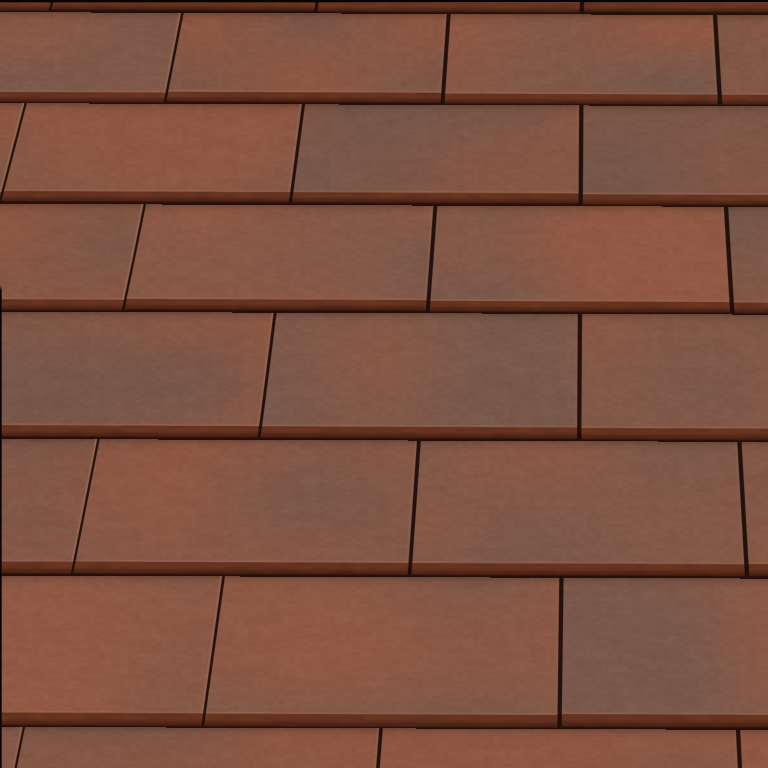
Write a WebGL 2 fragment shader that draws this texture.

```glsl
#version 300 es
precision highp float;
uniform vec2 u_resolution;
out vec4 fragColor;

#define FIRST_EDGE 0.0182   // depth of the topmost course edge
#define COURSE_HEIGHT 0.1185
#define COURSE_GROWTH 1.107 // each course is taller than the one behind
#define TILE_WIDTH 0.3444
#define WIDTH_GROWTH 0.127
#define VANISH_X 0.775
#define FACE_HEIGHT 0.0128
#define SHADOW_HEIGHT 0.0042
#define TILE_VARIATION 0.75
#define PATCH_VARIATION 1.1
#define GRAIN 0.022

const vec3 WARM_CLAY = vec3(0.565, 0.345, 0.262);
const vec3 GREY_CLAY = vec3(0.468, 0.343, 0.292);
const vec3 FACE_LIGHT = vec3(0.40, 0.20, 0.125);
const vec3 FACE_DARK = vec3(0.29, 0.13, 0.075);
const vec3 LIP = vec3(0.60, 0.40, 0.31);
const vec3 SHADOW = vec3(0.15, 0.06, 0.035);
const vec3 GAP = vec3(0.10, 0.045, 0.03);
const vec3 BORDER = vec3(0.03, 0.015, 0.015);

float hash(vec2 p) {
    return fract(sin(dot(p, vec2(127.1, 311.7))) * 43758.5453);
}

float noise(vec2 p) {
    vec2 i = floor(p), f = fract(p);
    f = f * f * (3.0 - 2.0 * f);
    return mix(mix(hash(i), hash(i + vec2(1, 0)), f.x),
               mix(hash(i + vec2(0, 1)), hash(i + vec2(1, 1)), f.x), f.y);
}

// Depth of the lower edge of a course, measured down the canvas
float courseEdge(float course) {
    return FIRST_EDGE + COURSE_HEIGHT * (pow(COURSE_GROWTH, course) - 1.0) / (COURSE_GROWTH - 1.0);
}

// Soft-edged line: 1 within halfWidth of zero distance
float line(float dist, float halfWidth, float soft) {
    return 1.0 - smoothstep(halfWidth - soft, halfWidth + soft, abs(dist));
}

// Fired clay: a tone per tile, cloudy patches and fine grain
vec3 claySurface(vec2 local, vec2 tile, vec2 uv) {
    float tone = hash(tile + 3.7);
    float patches = noise(local * vec2(2.2, 1.4) + 37.0 * vec2(tone, hash(tile + 9.1)));
    float warm = 0.55 + TILE_VARIATION * (tone - 0.5) + PATCH_VARIATION * (patches - 0.5);
    warm += 0.25 * (0.5 - local.y) + 0.12 * (local.x - 0.5);
    vec3 color = mix(GREY_CLAY, WARM_CLAY, clamp(warm, 0.0, 1.0));
    float grain = noise(uv * vec2(150.0, 260.0)) + 0.6 * noise(uv * vec2(40.0, 110.0)) - 0.8;
    return color * (0.985 + 0.03 * hash(tile + 5.3)) + GRAIN * grain;
}

void main() {
    vec2 uv = gl_FragCoord.xy / u_resolution;
    float px = 0.8 / u_resolution.y;

    // Roof plane: slight tilt, and one course lying a little high
    float depth = 1.0 - uv.y + 0.004 * (0.6 - uv.x);
    float lift = (depth - 0.408) / 0.065;
    depth += 0.005 * exp(-lift * lift);

    // Courses, staggered by half a tile
    float growth = 1.0 + (depth - FIRST_EDGE) * (COURSE_GROWTH - 1.0) / COURSE_HEIGHT;
    float course = ceil(log(max(growth, 0.01)) / log(COURSE_GROWTH));
    float top = courseEdge(course - 1.0);
    float bottom = courseEdge(course);
    float width = TILE_WIDTH + WIDTH_GROWTH * depth;
    float stagger = 0.5 * mod(course, 2.0) - 0.05 - 0.05 * smoothstep(5.0, 6.0, course);
    float across = (uv.x - VANISH_X) / width - stagger;
    vec2 tile = vec2(floor(across), course);
    vec2 local = vec2(fract(across), (depth - top) / (bottom - top));

    // Tile top, darkened beneath the course above
    vec3 color = claySurface(local, tile, uv);
    color *= 1.0 - 0.22 * exp(-(depth - top) / 0.005);

    // Front face with a worn lip
    float scale = 0.9 + 0.35 * depth;
    float faceEnd = bottom - SHADOW_HEIGHT * (0.6 + 0.5 * hash(tile + 1.3));
    float faceStart = faceEnd - FACE_HEIGHT * scale;
    float faceY = (depth - faceStart) / (faceEnd - faceStart);
    float lipWear = 0.3 + 0.35 * noise(vec2(uv.x * 30.0, course * 7.0));
    color = mix(color, LIP, lipWear * line(depth - faceStart + 0.0012, 0.0012, px));
    vec3 face = mix(FACE_LIGHT, FACE_DARK, smoothstep(0.35, 1.0, faceY));
    face *= 0.94 + 0.12 * noise(uv * vec2(60.0, 200.0));
    color = mix(color, face, smoothstep(-px, px, depth - faceStart));

    // Side joints: wide and dark at right, thin with a pale chamfer at left
    float joint = (local.x - step(0.5, local.x)) * width;
    float rightward = smoothstep(0.1, 0.75, uv.x);
    float gapHalf = mix(0.0015, 0.0028, rightward);
    float onTop = 1.0 - smoothstep(-px, px, depth - faceStart);
    float chamfer = line(joint + gapHalf + 0.0015, 0.0015, px);
    color = mix(color, LIP, chamfer * onTop * mix(0.75, 0.2, rightward));
    color = mix(color, GAP, 0.92 * line(joint, gapHalf, px));

    // Shadow line under the course
    color = mix(color, SHADOW, smoothstep(-px, 2.0 * px, depth - faceEnd));

    // Dark borders at the top and lower left
    float border = 1.0 - smoothstep(0.003 - px, 0.003 + px, 1.0 - uv.y);
    float side = 1.0 - smoothstep(0.0022 - px, 0.0022 + px, uv.x);
    border = max(border, side * (1.0 - smoothstep(0.62, 0.63, uv.y)));
    fragColor = vec4(mix(color, BORDER, border), 1.0);
}
```
